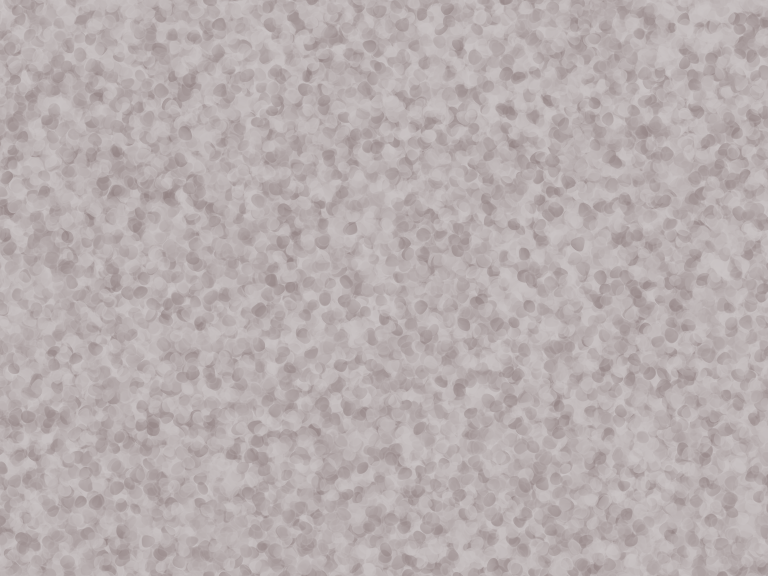
Give the GLSL for this texture, as a Shadertoy shader.

```glsl
#define CELL 0.0235
#define LAYERS 10
#define RADIUS 0.49
#define OPACITY 0.46
#define RIM 0.16
#define WOBBLE 0.07
#define PATCHINESS 0.07
#define LIGHT vec3(0.795, 0.772, 0.774)
#define DARK vec3(0.560, 0.498, 0.500)

vec3 hash3(vec3 p) {
    p = fract(p * vec3(0.1031, 0.1030, 0.0973));
    p += dot(p, p.yxz + 33.33);
    return fract((p.xxy + p.yxx) * p.zyx);
}

// Slow drift that gathers the darker discs into loose patches
float patches(vec2 p) {
    return sin(p.x * 0.83 + 1.7 * sin(p.y * 0.47))
         * sin(p.y * 0.71 + 1.9 * sin(p.x * 0.39 + 1.0));
}

// Lay one sheet of translucent discs over the colour below
vec3 discLayer(vec3 color, vec2 p, float layer, float blur) {
    vec2 home = floor(p);
    for (int y = -1; y <= 1; y++)
    for (int x = -1; x <= 1; x++) {
        vec2 cell = home + vec2(x, y);
        vec3 place = hash3(vec3(cell, layer * 7.0 + 3.0));
        vec3 look = hash3(vec3(cell + 57.0, layer * 11.0 + 5.0));

        vec2 offset = p - cell - place.xy;
        float radius = RADIUS * mix(0.86, 1.08, place.z);
        float dist = length(offset) - radius;
        float mask = smoothstep(blur, -blur, dist);

        // Pigment is denser towards one side
        float angle = look.y * 6.2832;
        float lean = dot(offset, vec2(cos(angle), sin(angle))) / radius;
        float alpha = OPACITY * (1.0 + 0.35 * lean);

        float shade = clamp(look.x * look.x + PATCHINESS * patches(cell), 0.0, 1.0);
        color = mix(color, mix(LIGHT, DARK, shade), mask * alpha);

        // Fine pale outline on some discs
        float rim = smoothstep(0.05 + blur, 0.0, abs(dist));
        color = mix(color, LIGHT, rim * RIM * step(0.5, look.z));
    }
    return color;
}

void mainImage(out vec4 fragColor, in vec2 fragCoord) {
    vec2 p = fragCoord / iResolution.y / CELL;
    float blur = 0.7 / (iResolution.y * CELL);

    // Slightly uneven outlines
    p += WOBBLE * sin(p.yx * 3.7 + 2.0 * sin(p * 1.3));

    vec3 color = mix(LIGHT, DARK, 0.33);
    for (int i = 0; i < LAYERS; i++) {
        float layer = float(i);
        vec2 shift = layer * vec2(0.37, 0.61) + 20.0;
        color = discLayer(color, p + shift, layer, blur);
    }
    fragColor = vec4(color, 1.0);
}
```
